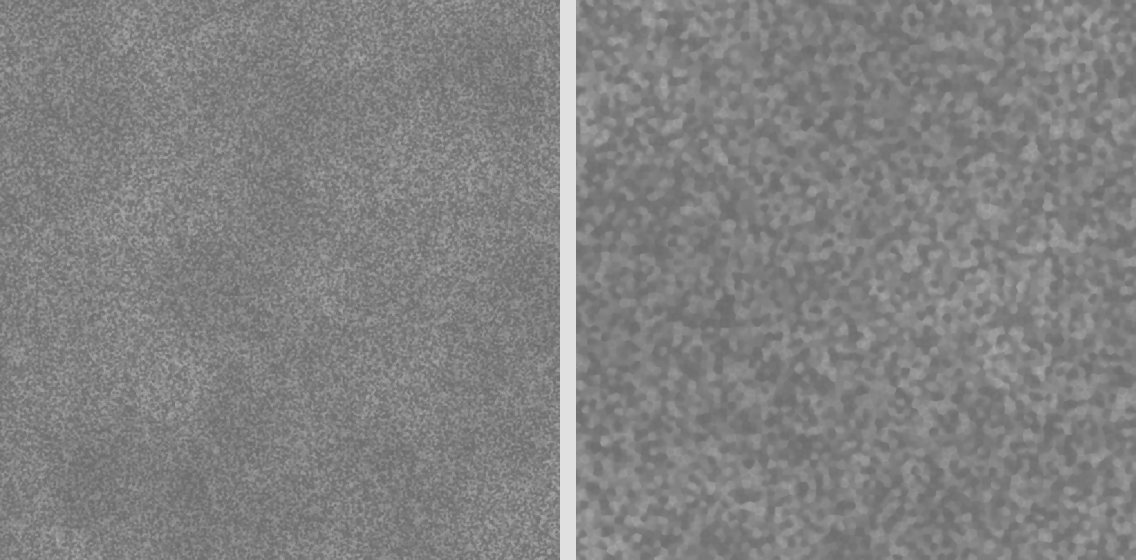
Left: the whole. Right: its middle third, enlarged.
Give the GLSL for this texture, as a Shadertoy shader.

```glsl
const float MEAN_GRAY = 0.510;
const float GRAIN_CELLS = 250.0;     // grains across the canvas
const float GRAIN_CONTRAST = 0.0395;
const float GRAIN_SKEW = 0.10;       // favours bright specks over dark ones
const float BLOTCH_CELLS = 5.0;      // broadest clouds across the canvas
const float BLOTCH_CONTRAST = 0.0135;
const float BLOTCH_GAIN = 0.72;      // strength of each finer cloud layer
const float BLOTCH_STEP = 2.3;       // frequency ratio between cloud layers
const int BLOTCH_LAYERS = 4;
const float PATCHINESS = 0.10;       // grain contrast change between clouds
const float JITTER = 0.8;
const float SPOT_RADIUS = 1.1;       // in cells

vec3 hash3(vec2 cell, float seed) {
    vec3 p = fract(vec3(cell.xyx + seed * 17.31) * vec3(0.1031, 0.1030, 0.0973));
    p += dot(p, p.yxz + 33.33);
    return fract((p.xxy + p.yzz) * p.zyx);
}

// Cellular noise: soft scattered spots, scaled to zero mean and unit deviation
float spotNoise(vec2 p, float seed) {
    vec2 cell = floor(p);
    float sum = 0.0;
    float power = 1e-4;
    for (int y = -1; y <= 1; y++) {
        for (int x = -1; x <= 1; x++) {
            vec2 neighbour = cell + vec2(x, y);
            vec3 rnd = hash3(neighbour, seed);
            vec2 toSpot = neighbour + 0.5 + JITTER * (rnd.xy - 0.5) - p;
            float falloff = max(0.0, 1.0 - dot(toSpot, toSpot) / (SPOT_RADIUS * SPOT_RADIUS));
            float weight = falloff * falloff * falloff;
            sum += weight * (rnd.z * 2.0 - 1.0) * sqrt(3.0);
            power += weight * weight;
        }
    }
    return sum * inversesqrt(power);
}

// Clouds: rotated spot layers, from broad to fine
float blotches(vec2 uv) {
    const mat2 TURN = mat2(0.8, 0.6, -0.6, 0.8);
    vec2 p = uv * BLOTCH_CELLS;
    float sum = 0.0, power = 0.0, gain = 1.0;
    for (int i = 0; i < BLOTCH_LAYERS; i++) {
        sum += gain * spotNoise(p, float(i) + 2.0);
        power += gain * gain;
        gain *= BLOTCH_GAIN;
        p = TURN * p * BLOTCH_STEP;
    }
    return sum * inversesqrt(power);
}

void mainImage(out vec4 fragColor, in vec2 fragCoord) {
    vec2 uv = fragCoord / iResolution.y;

    float cloud = blotches(uv);
    float grain = spotNoise(uv * GRAIN_CELLS, 1.0);
    grain += GRAIN_SKEW * (grain * grain - 1.0);

    float gray = MEAN_GRAY + BLOTCH_CONTRAST * cloud
               + GRAIN_CONTRAST * (1.0 + PATCHINESS * cloud) * grain;
    fragColor = vec4(vec3(gray), 1.0);
}
```
